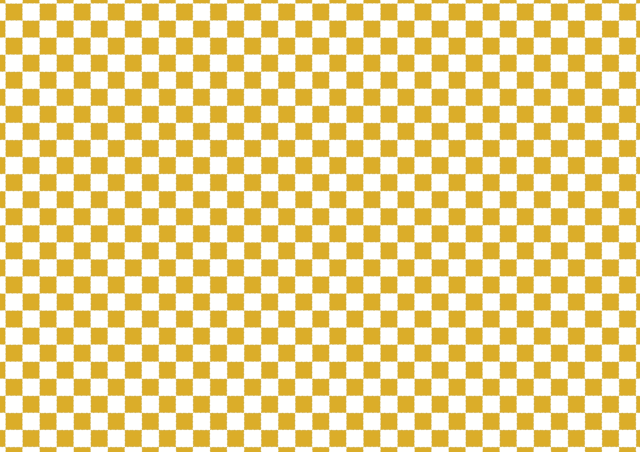
Give the GLSL for this pattern, as a Shadertoy shader.

```glsl
// Gold and white checkerboard, about 37.5 by 26.5 cells, cropped at the borders.
// A signed distance to the nearest cell edge gives soft outlines; layered sines
// make the edges slightly uneven, and a duller rim borders each gold square.

// Small hand-cut unevenness, in cells
vec2 edgeWobble(vec2 p) {
    return 0.006 * sin(p.yx * 23.0 + p * 2.3)
         + 0.004 * sin(p.yx * 41.0 - p * 3.7 + 1.3);
}

// Negative inside gold squares, positive inside white ones
float checkerDistance(vec2 p) {
    vec2 cell = floor(p);
    vec2 fromCentre = abs(fract(p) - 0.5);
    float toEdge = 0.5 - max(fromCentre.x, fromCentre.y);
    float side = mod(cell.x + cell.y, 2.0) < 0.5 ? -1.0 : 1.0;
    return side * toEdge + 0.01; // gold is cut slightly small
}

void mainImage(out vec4 fragColor, in vec2 fragCoord) {
    // Cell coordinates, rows counted from the top
    vec2 uv = fragCoord / iResolution.xy;
    vec2 p = vec2(uv.x, 1.0 - uv.y) * vec2(37.555, 26.498) - vec2(0.323, 0.205);
    float d = checkerDistance(p + edgeWobble(p));

    // Edge softness: a share of the cell, never under a pixel
    float soft = max(0.052, 0.7 * 26.498 / iResolution.y);
    float coverage = 1.0 - smoothstep(-soft, soft, d);

    // Gold with a duller rim, over white
    vec3 gold = mix(vec3(0.86, 0.68, 0.16), vec3(0.80, 0.65, 0.18),
                    smoothstep(-1.3 * soft, -0.3 * soft, d));
    fragColor = vec4(mix(vec3(1.0, 1.0, 0.995), gold, coverage), 1.0);
}
```
